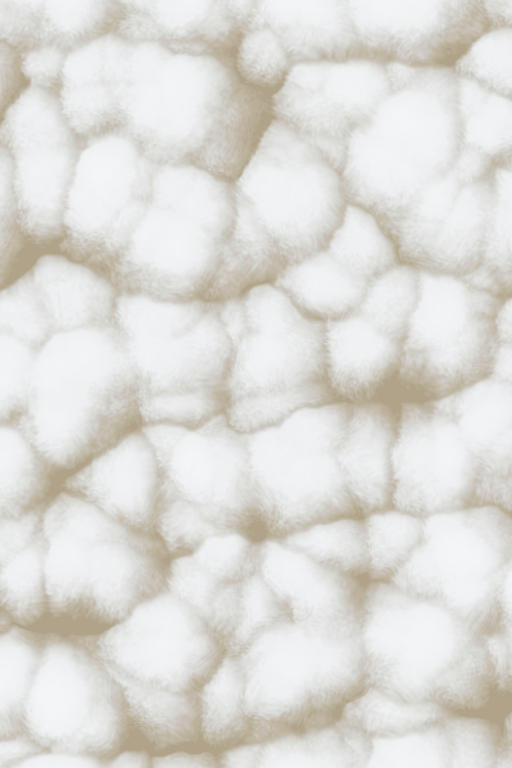
Write a WebGL 1 fragment shader that draws this texture.

```glsl
precision highp float;
// Soft heap of white cotton puffs with warm, fibrous crevices.
uniform vec2 u_resolution;

const vec3 CREVICE = vec3(0.69, 0.64, 0.54);
const vec3 SAND = vec3(0.76, 0.73, 0.66);
const vec3 SHADOW = vec3(0.80, 0.78, 0.75);
const vec3 HALF_TONE = vec3(0.84, 0.84, 0.82);
const vec3 PALE = vec3(0.89, 0.89, 0.885);
const vec3 WHITE = vec3(0.93, 0.94, 0.945);
const vec3 GLOW = vec3(0.965, 0.968, 0.972);
const vec2 LIGHT = vec2(-0.6, 0.8);

float hash(vec2 p) {
  return fract(sin(dot(p, vec2(127.1, 311.7))) * 43758.5453);
}

vec2 hash2(vec2 p) {
  return vec2(hash(p), hash(p + 57.3));
}

mat2 rotation(float angle) {
  float c = cos(angle), s = sin(angle);
  return mat2(c, s, -s, c);
}

float noise(vec2 p) {
  vec2 i = floor(p), f = fract(p);
  f = f * f * (3.0 - 2.0 * f);
  float low = mix(hash(i), hash(i + vec2(1.0, 0.0)), f.x);
  float high = mix(hash(i + vec2(0.0, 1.0)), hash(i + 1.0), f.x);
  return mix(low, high, f.y);
}

float fbm(vec2 p) {
  float sum = 0.0, gain = 0.53;
  for (int i = 0; i < 4; i++) {
    sum += gain * noise(p);
    p = rotation(0.6) * p * 2.03 + 11.7;
    gain *= 0.5;
  }
  return sum;
}

// Thin curved strands: stretched noise in several directions.
float fibres(vec2 p) {
  vec2 bend = 0.02 * vec2(noise(p * 24.0), noise(p * 24.0 + 40.0));
  float sum = 0.0;
  for (int i = 0; i < 5; i++) {
    float k = float(i);
    vec2 q = rotation(0.3 + k * 0.63) * (p + bend * (1.0 + 0.3 * k));
    sum += noise(q * vec2(80.0, 300.0) + k * 19.0);
  }
  return sum * 0.2;
}

// Overlapping domes: x is height, y is brightness under a slanting light.
vec2 puffs(vec2 p, float cellSize, float seed, float sharpness, vec2 light) {
  vec2 g = p / cellSize;
  vec2 cell = floor(g);
  vec3 total = vec3(0.0);
  for (int y = -1; y <= 1; y++) {
    for (int x = -1; x <= 1; x++) {
      vec2 id = cell + vec2(float(x), float(y));
      vec2 shape = hash2(id + seed + 9.1);
      vec2 d = g - id - mix(vec2(0.1), vec2(0.9), hash2(id + seed));
      float radius = mix(0.64, 0.90, shape.x);
      float stretch = mix(0.86, 1.14, shape.y);
      vec2 e = rotation(shape.x * 40.0) * d * vec2(stretch, 1.0 / stretch) / radius;
      float dome = 1.0 - dot(e, e);
      float height = dome + 0.26 * (hash(id + seed + 23.7) - 0.5);
      float lit = mix(dome, height, 0.5) + 0.36 * dot(d, light) / radius;
      total += exp(sharpness * height) * vec3(height, lit, 1.0);
    }
  }
  return total.xy / total.z;
}

vec3 blend(vec3 base, vec3 next, float from, float to, float tone) {
  return mix(base, next, clamp((tone - from) / (to - from), 0.0, 1.0));
}

vec3 cottonColour(float tone) {
  vec3 c = blend(CREVICE, SAND, 0.18, 0.41, tone);
  c = blend(c, SHADOW, 0.41, 0.52, tone);
  c = blend(c, HALF_TONE, 0.52, 0.62, tone);
  c = blend(c, PALE, 0.62, 0.73, tone);
  c = blend(c, WHITE, 0.73, 0.85, tone);
  return blend(c, GLOW, 0.85, 1.15, tone);
}

void main() {
  vec2 p = gl_FragCoord.xy / u_resolution.y + 3.0;

  // Lumpy outlines, slightly frayed by the strands.
  vec2 lumps = vec2(fbm(p * 14.0), fbm(p * 14.0 + 31.0)) - 0.5;
  float strand = fibres(p);
  vec2 q = p + 0.038 * lumps + 0.007 * (strand - 0.5);

  // Large puffs carry small lobes; a deeper layer fills the gaps.
  mat2 tilt = rotation(0.5), deepTilt = rotation(1.1);
  vec2 lobes = puffs(tilt * q, 0.075, 71.0, 8.0, tilt * LIGHT);
  vec2 front = 0.82 * puffs(q, 0.145, 2.0, 17.0, LIGHT) + 0.18 * lobes;
  vec2 deep = puffs(deepTilt * q, 0.118, 131.0, 16.0, deepTilt * LIGHT);

  // The front layer casts a soft shadow along its rim on the deeper one.
  float rise = 0.06 + 0.64 * deep.x - front.x;
  float rimShadow = 0.26 * exp(-5.0 * max(rise, 0.0));
  float deepTone = 0.13 + 0.74 * deep.y + 0.06 * lobes.y - rimShadow;
  float tone = mix(front.y, deepTone, smoothstep(-0.10, 0.10, rise)) + 0.015;

  // Wispy surface, rougher in the shade.
  float shade = 1.0 - smoothstep(0.4, 0.95, tone);
  tone += 0.10 * (fbm(p * 42.0) - 0.5);
  tone += (0.15 + 0.18 * shade) * (strand - 0.5);
  tone += 0.035 * (noise(p * 260.0) - 0.5);

  gl_FragColor = vec4(cottonColour(tone), 1.0);
}
```
